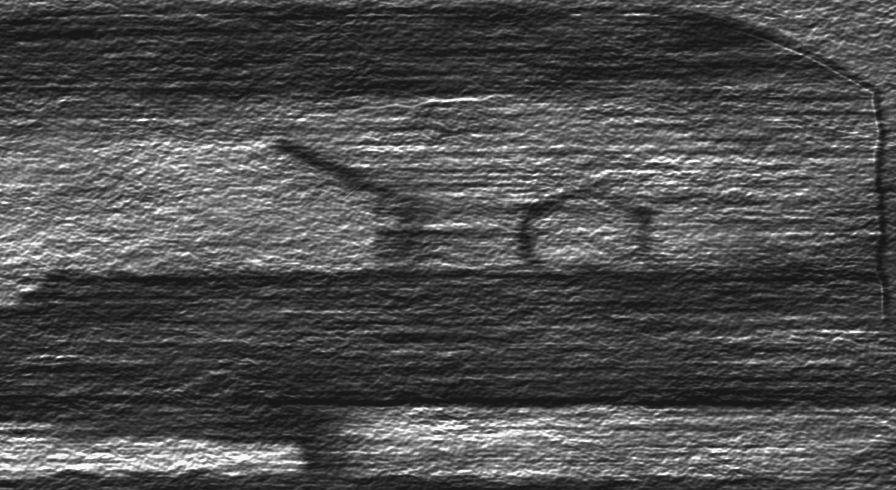
Write a Shadertoy shader that draws this texture.

```glsl
// Worn, embossed monochrome leather: dark brushed bands, a pale scuffed tongue,
// two faint pressed rings and a curved rim. Soft masks lay down the tones;
// stretched gradient noise, lit as a relief, supplies grain and streaks.

const float DARK = 0.165;
const float LEATHER = 0.34;
const float PALE = 0.47;
const float BRIGHT = 0.62;
const float RIM = 0.33;
const float GRAIN_GAIN = 1.65;
const float STREAK_GAIN = 0.75;
const float EDGE_WARP = 0.014;
const vec2 LIGHT_STEP = vec2(0.0012, -0.0032);
const int SCRATCHES = 34;

vec2 hash2(vec2 p) {
    vec3 q = fract(p.xyx * vec3(0.1031, 0.1030, 0.0973));
    q += dot(q, q.yzx + 33.33);
    return fract((q.xx + q.yz) * q.zy);
}

float gradDot(vec2 cell, vec2 offset) {
    float a = 6.2832 * hash2(cell).x;
    return dot(vec2(cos(a), sin(a)), offset);
}

float gradNoise(vec2 p) {
    vec2 i = floor(p), f = p - i;
    vec2 u = f * f * f * (f * (f * 6.0 - 15.0) + 10.0);
    vec2 e = vec2(1.0, 0.0);
    return mix(mix(gradDot(i, f), gradDot(i + e, f - e), u.x),
               mix(gradDot(i + e.yx, f - e.yx), gradDot(i + 1.0, f - 1.0), u.x), u.y);
}

// Height of the hide: wrinkles, pores and fine grain
float surface(vec2 p) {
    p.y += 0.008 * gradNoise(p * vec2(9.0, 14.0));
    return gradNoise(p * vec2(18.0, 42.0) + 7.0)
         + 0.7 * gradNoise(p * vec2(46.0, 88.0) + 31.0)
         + 0.4 * gradNoise(p * vec2(100.0, 150.0) + 63.0);
}

float inside(float d, float soft) { return 1.0 - smoothstep(-soft, soft, d); }
float band(float y, float lo, float hi, float soft) { return inside(max(lo - y, y - hi), soft); }
float glow(vec2 p, vec2 c, vec2 r) { vec2 q = (p - c) / r; return exp(-dot(q, q)); }

float segment(vec2 p, vec2 a, vec2 b) {
    vec2 d = b - a;
    return length(p - a - d * clamp(dot(p - a, d) / dot(d, d), 0.0, 1.0));
}

// Pressed ring, strongest toward its upper left
float ring(vec2 p, vec2 c, vec2 r) {
    vec2 q = (p - c) / r;
    float side = 0.55 + 0.45 * dot(normalize(q + 1e-4), vec2(-0.75, 0.66));
    return side * exp(-pow((length(q) - 1.0) / 0.13, 2.0));
}

void mainImage(out vec4 fragColor, in vec2 fragCoord) {
    vec2 p = fragCoord / iResolution.y;
    float px = 1.0 / iResolution.y;
    float broad = gradNoise(p * vec2(4.0, 9.0) + 3.0);
    vec2 w = p + EDGE_WARP * vec2(gradNoise(p * 17.0), gradNoise(p * vec2(11.0, 25.0) + 20.0));
    float streak = gradNoise(vec2(p.x * 1.6, p.y * 75.0)) + 0.8 * gradNoise(vec2(p.x * 3.0 + 9.0, p.y * 150.0));

    // Brushed dark bands and the central leather
    float tone = DARK + 0.075 * glow(w, vec2(0.75, 0.31), vec2(0.8, 0.055));
    tone += 0.15 * glow(w, vec2(1.68, 0.30), vec2(0.22, 0.06));
    float crown = 0.795 + 0.035 * smoothstep(0.9, 1.6, w.x);
    float middle = band(w.y, 0.445, crown, 0.022);
    float hide = LEATHER + 0.06 * glow(w, vec2(1.2, 0.67), vec2(0.6, 0.09));
    hide -= 0.10 * glow(w, vec2(1.58, 0.79), vec2(0.3, 0.06));
    hide -= 0.12 * smoothstep(1.45, 1.85, w.x) * (1.0 - smoothstep(0.45, 0.7, w.y));
    hide -= 0.07 * (1.0 - smoothstep(0.1, 0.8, w.x));
    tone = mix(tone, hide, middle);

    // Pale tongue with its dark fold and torn tip
    float tongueTop = 0.72 - 0.47 * max(w.x - 0.52, 0.0);
    float tongueLow = 0.445 - 0.07 * (1.0 - smoothstep(0.0, 0.13, w.x));
    float tongue = inside(max(max(w.y - tongueTop, tongueLow - w.y), w.x - 0.765), 0.012);
    tone = mix(tone, PALE + 0.05 * broad, tongue);
    float fold = inside(segment(w, vec2(0.58, 0.70), vec2(0.79, 0.60)) - 0.018, 0.018);
    fold = max(fold, glow(w, vec2(0.825, 0.54), vec2(0.055, 0.085)));
    tone *= 1.0 - 0.55 * fold;
    tone += 0.24 * glow(w, vec2(0.805, 0.555), vec2(0.017, 0.018));

    // Pressed rings
    tone += 0.15 * glow(w, vec2(1.40, 0.51), vec2(0.10, 0.065)) + 0.06 * glow(w, vec2(1.2, 0.51), vec2(0.09, 0.07));
    float press = ring(w, vec2(1.195, 0.517), vec2(0.125, 0.090)) + 0.6 * ring(w, vec2(1.43, 0.512), vec2(0.125, 0.085));
    press += 0.5 * glow(w, vec2(1.305, 0.565), vec2(0.03, 0.03)) + 0.4 * glow(w, vec2(1.07, 0.49), vec2(0.025, 0.03));
    tone *= 1.0 - 0.6 * min(press, 1.0);

    // Worn strips along the foot
    float leftStrip = band(w.y, 0.032, 0.108 - 0.02 * w.x, 0.008) * inside(w.x - 0.61, 0.02);
    float rightStrip = band(w.y, 0.025, 0.168, 0.014) * smoothstep(0.62, 0.82, w.x);
    tone = mix(tone, BRIGHT, leftStrip);
    tone = mix(tone, mix(0.50, 0.36, smoothstep(0.9, 1.8, w.x)), rightStrip);
    tone += 0.5 * exp(-pow((p.y - 0.130 + 0.03 * p.x) / 0.006, 2.0)) * (1.0 - smoothstep(0.08, 0.26, p.x));
    float corner = inside(0.09 - 0.46 * (1.829 - w.x) - w.y + 0.015, 0.01);
    tone = mix(tone, 0.23, (1.0 - corner) * smoothstep(1.6, 1.68, w.x));
    tone *= 1.0 - 0.4 * exp(-pow((w.y - 0.182) / 0.012, 2.0)) - 0.35 * exp(-pow((w.y - 0.437) / 0.01, 2.0));

    // Curved rim: pale lip above, dark seam at the right
    float bend = max(p.x - 1.28, 0.0);
    float lip = p.y - 0.976 + 0.64 * bend * bend + 0.03 * exp(-p.x / 0.07) + 0.25 * (w.y - p.y);
    float sideEdge = w.x - 1.793 - 0.02 * (1.0 - smoothstep(0.3, 0.5, p.y));
    float rim = max(lip, sideEdge);
    float reach = smoothstep(0.28, 0.42, p.y);
    tone = mix(tone, mix(0.24, RIM, smoothstep(0.5, 0.85, p.y)), (1.0 - inside(rim, 0.004)) * reach);
    tone *= 1.0 - 0.55 * reach * exp(-pow((rim - 0.004) / 0.009, 2.0));
    tone += 0.20 * reach * exp(-pow((rim + 0.007) / 0.003, 2.0)) * smoothstep(-0.2, 0.3, broad + 0.1);

    // Relief lighting and horizontal brushing
    float relief = surface(p) - surface(p + LIGHT_STEP);
    float brushed = 1.0 - 0.75 * max(tongue, 1.0 - inside(rim, 0.004));
    float patchy = 1.0 + 0.5 * gradNoise(p * vec2(5.0, 12.0) + 50.0);
    tone *= exp(GRAIN_GAIN * patchy * relief + STREAK_GAIN * brushed * streak + 0.35 * broad);

    // Crease and scattered scuffs on the tongue
    float crease = p.y - 0.775 - 0.10 * (p.x - 0.72) - 0.015 * gradNoise(vec2(p.x * 22.0, 4.0));
    tone += 0.4 * exp(-pow(crease / 0.003, 2.0)) * band(p.x, 0.72, 1.03, 0.04);
    for (int i = 0; i < SCRATCHES; i++) {
        vec2 h = hash2(vec2(float(i), 5.0)), k = hash2(vec2(float(i), 19.0));
        vec2 a = vec2(0.76, 0.25) * h + vec2(0.0, 0.45);
        float angle = mix(-0.5, 0.8, k.x);
        vec2 b = a + (0.03 + 0.08 * k.y) * vec2(cos(angle), sin(angle));
        tone += (0.28 * k.x - 0.06) * tongue * inside(segment(w, a, b) - 0.0015, 0.001 + px);
    }
    fragColor = vec4(vec3(clamp(tone, 0.09, 0.96)), 1.0);
}
```
